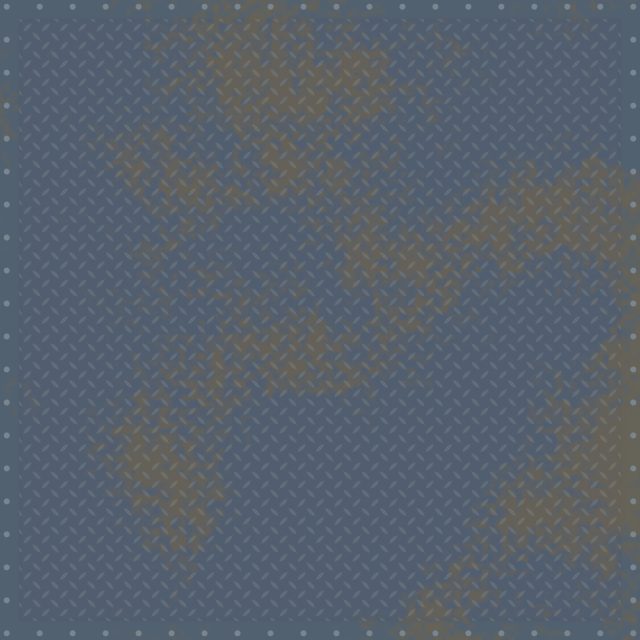
Give the GLSL for this texture, as a WebGL 2 fragment shader.

```glsl
#version 300 es
precision highp float;
// Painted steel tread plate: pointed lugs in two crossed, interleaved lattices,
// a plain frame with evenly spaced rivets, and blotchy rust from layered noise.
// Everything is measured in canvas units, so it scales with the canvas.
uniform vec2 u_resolution;
out vec4 fragColor;

// Layout
const float LUG_REPEATS = 35.0;
const float LUG_HALF_LENGTH = 0.31;   // in lug cells
const float LUG_HALF_WIDTH = 0.095;   // in lug cells
const float FRAME_WIDTH = 0.030;
const float RIVET_INSET = 0.0105;
const float RIVET_GAPS = 19.0;        // 20 rivets per side
const float RIVET_RADIUS = 0.0046;

// Colours
const vec3 PAINT = vec3(0.318, 0.369, 0.440);
const vec3 FRAME_PAINT = vec3(0.322, 0.381, 0.440);
const vec3 RUST = vec3(0.450, 0.390, 0.285);
const vec3 WORN_STEEL = vec3(0.525, 0.560, 0.550);
const vec3 RIVET = vec3(0.475, 0.520, 0.560);

// Wear
const float LUG_SHINE = 0.31;
const float RUST_STRENGTH = 0.62;
const float CLOUD_SCALE = 5.0;
const float GRAIN_SCALE = 95.0;
const vec2 RUST_RANGE = vec2(0.46, 0.78);
const vec2 SHELTER_CENTRE = vec2(0.70, 0.42);
const float SHELTER_RADIUS = 0.24;

float hash(vec2 p) {
    return fract(sin(dot(p, vec2(127.1, 311.7))) * 43758.5453);
}

float valueNoise(vec2 p) {
    vec2 cell = floor(p), f = fract(p);
    f = f * f * (3.0 - 2.0 * f);
    float low = mix(hash(cell), hash(cell + vec2(1, 0)), f.x);
    float high = mix(hash(cell + vec2(0, 1)), hash(cell + vec2(1, 1)), f.x);
    return mix(low, high, f.y);
}

float fbm(vec2 p, int octaves) {
    float sum = 0.0, total = 0.0, amplitude = 0.5;
    for (int i = 0; i < octaves; i++) {
        sum += amplitude * valueNoise(p);
        total += amplitude;
        amplitude *= 0.5;
        p = mat2(1.6, 1.2, -1.2, 1.6) * p + 17.3;
    }
    return sum / total;
}

// Approximate signed distance to a pointed lug lying along the x axis
float lugDistance(vec2 p) {
    float along = p.x / LUG_HALF_LENGTH;
    return abs(p.y) - LUG_HALF_WIDTH * (1.0 - along * along);
}

// Rising lugs sit at cell centres, falling lugs at cell corners
float treadDistance(vec2 uv) {
    vec2 p = uv * LUG_REPEATS;
    vec2 rising = fract(p) - 0.5;
    vec2 falling = fract(p + 0.5) - 0.5;
    float a = lugDistance(vec2(rising.x + rising.y, rising.y - rising.x) * sqrt(0.5));
    float b = lugDistance(vec2(falling.x - falling.y, falling.x + falling.y) * sqrt(0.5));
    return min(a, b) / LUG_REPEATS;
}

float rivetDistance(vec2 uv) {
    float spacing = (1.0 - 2.0 * RIVET_INSET) / RIVET_GAPS;
    vec2 p = (uv - RIVET_INSET) / spacing;
    vec2 nearest = clamp(round(p), 0.0, RIVET_GAPS);
    return length(p - nearest) * spacing - RIVET_RADIUS;
}

// Broad clouds broken up by fine grain, heavier along the edges
float rustAmount(vec2 uv, float edge) {
    float cloud = fbm(uv * CLOUD_SCALE + 3.7, 4);
    float grain = fbm(uv * GRAIN_SCALE, 2);
    vec2 away = (uv - SHELTER_CENTRE) / SHELTER_RADIUS;
    float shelter = 0.16 * exp(-dot(away, away));
    float exposure = 0.07 * exp(-edge / 0.10);
    float level = cloud + exposure - shelter + 0.42 * (grain - 0.5);
    return smoothstep(RUST_RANGE.x, RUST_RANGE.y, level);
}

void main() {
    vec2 uv = gl_FragCoord.xy / u_resolution;
    float aa = 0.75 / min(u_resolution.x, u_resolution.y);
    vec2 border = min(uv, 1.0 - uv);
    float edge = min(border.x, border.y);
    float panel = smoothstep(-aa, aa, edge - FRAME_WIDTH);

    // Paint, with a faint seam where the frame meets the panel
    vec3 colour = mix(FRAME_PAINT, PAINT, panel);
    colour *= 1.0 - 0.025 * exp(-abs(edge - FRAME_WIDTH) / 0.003);

    // Rust
    colour = mix(colour, RUST, RUST_STRENGTH * rustAmount(uv, edge));

    // Raised lugs on the panel, rivets on the frame
    float lugs = 1.0 - smoothstep(-aa, aa, treadDistance(uv));
    colour = mix(colour, WORN_STEEL, LUG_SHINE * lugs * panel);
    float rivets = 1.0 - smoothstep(-aa, aa, rivetDistance(uv));
    colour = mix(colour, RIVET, rivets * (1.0 - panel));

    fragColor = vec4(colour, 1.0);
}
```
